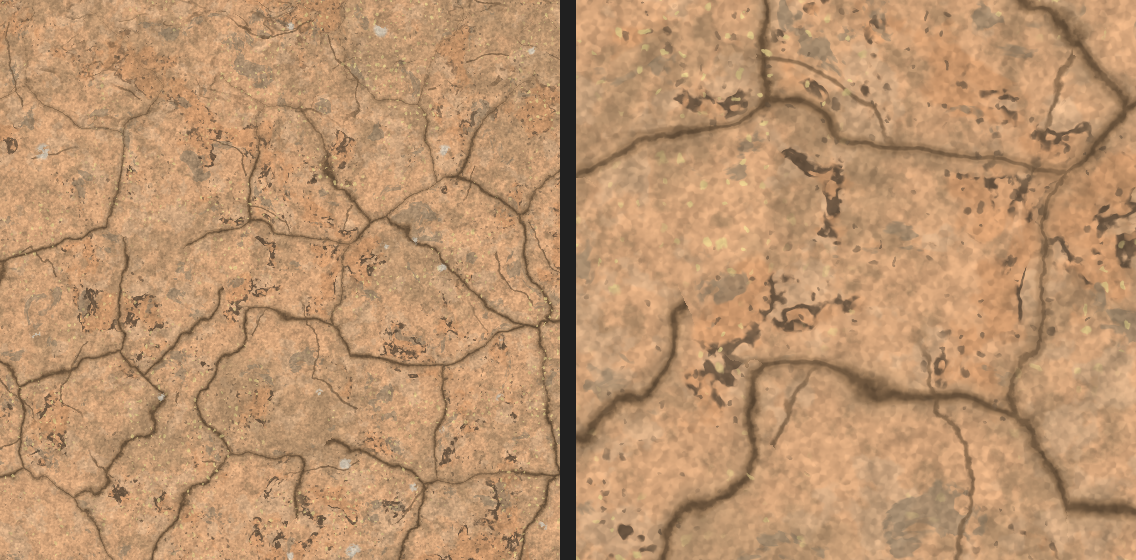
Left: the whole. Right: its middle third, enlarged.
Give the GLSL for this texture, as a three.js fragment shader.

```glsl
varying vec2 vUv;

vec2 hash2(vec2 p) {
  vec3 q = fract(p.xyx * vec3(0.1031, 0.1030, 0.0973));
  q += dot(q, q.yzx + 33.33);
  return fract((q.xx + q.yz) * q.zy);
}

// Cellular noise: random cell values blended by distance to their sites
float softCells(vec2 p) {
  vec2 cell = floor(p), f = p - cell;
  float sum = 0.0, total = 0.0;
  for (int y = -1; y <= 1; y++)
  for (int x = -1; x <= 1; x++) {
    vec2 o = vec2(float(x), float(y));
    vec2 h = hash2(cell + o);
    vec2 d = o + h - f;
    float w = exp(-6.0 * dot(d, d));
    sum += w * fract(17.0 * (h.x + h.y));
    total += w;
  }
  return sum / total;
}

float layered(vec2 p, int octaves) {
  float sum = 0.0, total = 0.0, amp = 0.5;
  for (int i = 0; i < 6; i++) {
    if (i >= octaves) break;
    sum += amp * softCells(p);
    total += amp;
    amp *= 0.62;
    p = mat2(1.6, 1.2, -1.2, 1.6) * p + 17.3;
  }
  return sum / total;
}

// Distance to the nearest kept cell border; the other borders stay closed
float crackDistance(vec2 p, float scale, float keep) {
  p *= scale;
  vec2 cell = floor(p), f = p - cell, nearest = vec2(0.0), site = vec2(0.0);
  float best = 9.0;
  for (int y = -1; y <= 1; y++)
  for (int x = -1; x <= 1; x++) {
    vec2 o = vec2(float(x), float(y));
    vec2 d = o + hash2(cell + o) - f;
    if (dot(d, d) < best) { best = dot(d, d); nearest = o; site = d; }
  }
  float edge = 1.0;
  for (int y = -2; y <= 2; y++)
  for (int x = -2; x <= 2; x++) {
    vec2 o = nearest + vec2(float(x), float(y));
    vec2 d = o + hash2(cell + o) - f;
    vec2 across = d - site;
    float open = hash2(2.0 * cell + nearest + o + 71.0).x;
    if (dot(across, across) > 0.0001 && open < keep)
      edge = min(edge, dot(0.5 * (site + d), normalize(across)));
  }
  return edge / scale;
}

// One round fleck in some of the cells
float flecks(vec2 p, float scale, float chance) {
  p *= scale;
  vec2 cell = floor(p);
  vec2 h = hash2(cell + 5.0), k = hash2(cell + 43.0);
  float r = mix(0.12, 0.28, k.x * k.x);
  float d = length(p - cell - 0.3 - 0.4 * h);
  return (1.0 - smoothstep(0.6 * r, 1.2 * r, d)) * step(k.y, chance);
}

float band(float v, float center, float width) {
  return 1.0 - smoothstep(0.3 * width, width, abs(v - center));
}

void main() {
  vec3 clay = vec3(0.735, 0.582, 0.435), peach = vec3(0.825, 0.637, 0.475);
  vec3 sand = vec3(0.80, 0.66, 0.52), dust = vec3(0.68, 0.55, 0.415);
  vec3 rust = vec3(0.77, 0.545, 0.37), slate = vec3(0.53, 0.47, 0.385);
  vec3 soot = vec3(0.33, 0.27, 0.21), crackBrown = vec3(0.43, 0.335, 0.24);
  vec3 yellowLichen = vec3(0.85, 0.77, 0.52), paleLichen = vec3(0.78, 0.75, 0.69);

  vec2 p = vUv;
  float upper = smoothstep(0.70, 0.88, p.y);
  vec2 bend = vec2(layered(p * 7.0 + 3.0, 3), layered(p * 7.0 + 51.0, 3)) - 0.5;
  vec2 q = p + 0.075 * bend;

  float broad = layered(p * 6.0 + 9.0, 6);
  float fine = layered(p * 70.0, 4);
  float mottle = layered(p * 36.0 + 80.0, 4);
  float grain = softCells(p * 330.0);
  float crumb = layered(q * 13.0 + 23.0, 5) + 0.12 * (fine - 0.5);
  float stain = layered(q * 24.0 + 130.0, 5) + 0.12 * (fine - 0.5);

  // Clay ground with sandy flecks and dusty hollows
  vec3 color = mix(clay, peach, smoothstep(0.34, 0.54, 0.4 * broad + 0.6 * fine));
  color = mix(color, sand, 0.6 * smoothstep(0.53, 0.68, mottle));
  color = mix(color, dust, 0.55 * smoothstep(0.50, 0.32, broad + 0.4 * (mottle - 0.5)));

  // Rusty crumbs, slate stains and sooty broken rims
  color = mix(color, rust, 0.5 * smoothstep(0.61, 0.72, crumb));
  color = mix(color, slate, 0.6 * smoothstep(0.68, 0.75, stain));
  float rim = band(crumb, 0.69, 0.05) * smoothstep(0.50, 0.62, mottle);
  color = mix(color, soot, 0.8 * rim * (1.0 - 0.5 * upper));
  float ledge = layered(q * vec2(5.0, 9.0) + 210.0, 4);
  color = mix(color, crackBrown, 0.5 * upper * band(ledge, 0.52, 0.018) * smoothstep(0.42, 0.6, stain));

  // Wide and hairline cracks with dusty shoulders
  vec2 ragged = q + 0.010 * vec2(fine - 0.5, mottle - 0.5);
  float wear = smoothstep(0.2, 0.5, softCells(p * 8.0 + 31.0));
  float open = mix(0.6, 1.0, wear) * (1.0 - 0.7 * upper);
  float wide = crackDistance(ragged, 5.0, 0.78);
  float hair = crackDistance(ragged + 3.7, 9.0, 0.2);
  color = mix(color, dust * 0.97, 0.6 * open * (1.0 - smoothstep(0.004, 0.018, wide)));
  color = mix(color, crackBrown * 1.25, 0.7 * open * (1.0 - smoothstep(0.003, 0.0065, wide)));
  color = mix(color, crackBrown * 0.9, 0.9 * open * (1.0 - smoothstep(0.0006, 0.0036 * open, wide)));
  color = mix(color, crackBrown, 0.7 * wear * (1.0 - smoothstep(0.0006, 0.003, hair)));

  // Scattered dark specks, lichen and pale pebbles
  vec2 rough = p + 0.012 * vec2(mottle - 0.5, fine - 0.5);
  float cluster = smoothstep(0.46, 0.62, layered(p * 9.0 + 160.0, 3));
  float sooty = smoothstep(0.45, 0.62, crumb);
  color = mix(color, soot * 1.2, 0.6 * flecks(rough, 95.0, 0.40) * sooty);
  color = mix(color, yellowLichen, 0.75 * flecks(rough + 0.31, 80.0, 0.5) * cluster);
  color = mix(color, paleLichen, 0.8 * flecks(rough + 0.57, 18.0, 0.04) * smoothstep(0.40, 0.50, fine));

  // Relief lit from the upper left, then surface grain
  vec2 toLight = vec2(-0.08, 0.08);
  float relief = layered(p * 26.0, 4) - layered(p * 26.0 + toLight, 4);
  color *= 1.0 + 0.45 * relief + 0.22 * (fine - 0.5) + 0.17 * (grain - 0.5);
  gl_FragColor = vec4(color, 1.0);
}
```
